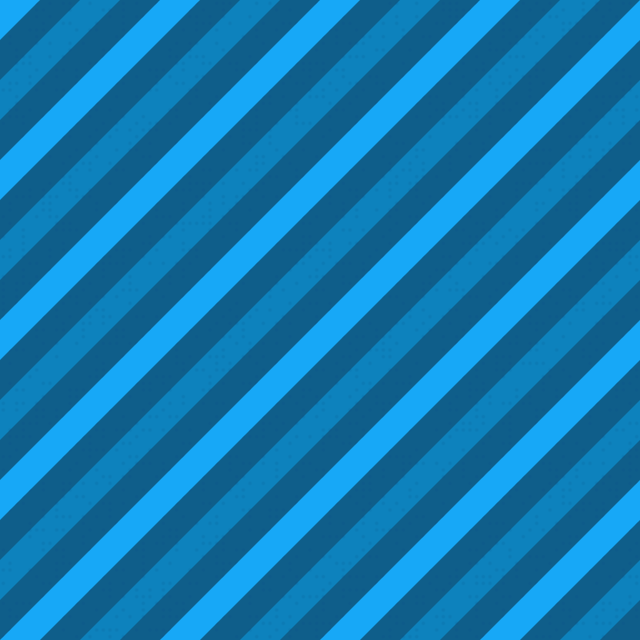
This pattern is drawn by a WebGL 2 fragment shader. Its source:

```glsl
#version 300 es
precision highp float;
// Seamless diagonal stripes in bright and medium blue on deep blue, with faint dither specks.

uniform vec2 u_resolution;
out vec4 fragColor;

const float REPEATS = 4.0;         // stripe pairs across and down
const float STRIPE_WIDTH = 0.25;   // share of one repeat
const float BRIGHT_CENTER = 0.125; // stripe positions within one repeat
const float MEDIUM_CENTER = 0.625;
const float SPECK_CELLS = 96.0;    // speck grid cells across the canvas
const float SPECK_DENSITY = 0.3;
const float SPECK_RADIUS = 0.28;   // in cells
const float SPECK_STRENGTH = 0.3;

const vec3 DEEP_BLUE = vec3(0.06, 0.37, 0.54);
const vec3 MEDIUM_BLUE = vec3(0.05, 0.51, 0.74);
const vec3 BRIGHT_BLUE = vec3(0.09, 0.66, 0.97);
const vec3 SPECK_BLUE = vec3(0.04, 0.32, 0.54);

float hash(vec2 p) {
    vec3 q = fract(vec3(p.xyx) * 0.1031);
    q += dot(q, q.yzx + 33.33);
    return fract((q.x + q.y) * q.z);
}

// Coverage of a stripe that recurs once per unit of phase.
float stripe(float phase, float center, float blur) {
    float dist = abs(fract(phase - center + 0.5) - 0.5) - 0.5 * STRIPE_WIDTH;
    return 1.0 - smoothstep(-blur, blur, dist);
}

// Sparse soft dots; whole cells make them wrap at the edges.
float specks(vec2 uv) {
    vec2 grid = uv * SPECK_CELLS;
    vec2 cell = mod(floor(grid), SPECK_CELLS);
    float present = step(hash(cell), SPECK_DENSITY);
    float dist = length(fract(grid) - 0.5);
    return present * (1.0 - smoothstep(0.3 * SPECK_RADIUS, 1.5 * SPECK_RADIUS, dist));
}

void main() {
    vec2 uv = gl_FragCoord.xy / u_resolution;

    // Phase runs across the stripes, which rise to the right.
    float phase = REPEATS * (uv.x - uv.y);
    float blur = 0.75 * REPEATS * length(1.0 / u_resolution);
    float bright = stripe(phase, BRIGHT_CENTER, blur);
    float medium = stripe(phase, MEDIUM_CENTER, blur);

    vec3 color = mix(DEEP_BLUE, MEDIUM_BLUE, medium);
    color = mix(color, BRIGHT_BLUE, bright);

    // Wear: specks show on the darker stripes only.
    float wear = SPECK_STRENGTH * specks(uv) * (1.0 - bright) * (1.0 - 0.5 * medium);
    color = mix(color, SPECK_BLUE, wear);

    fragColor = vec4(color, 1.0);
}
```
